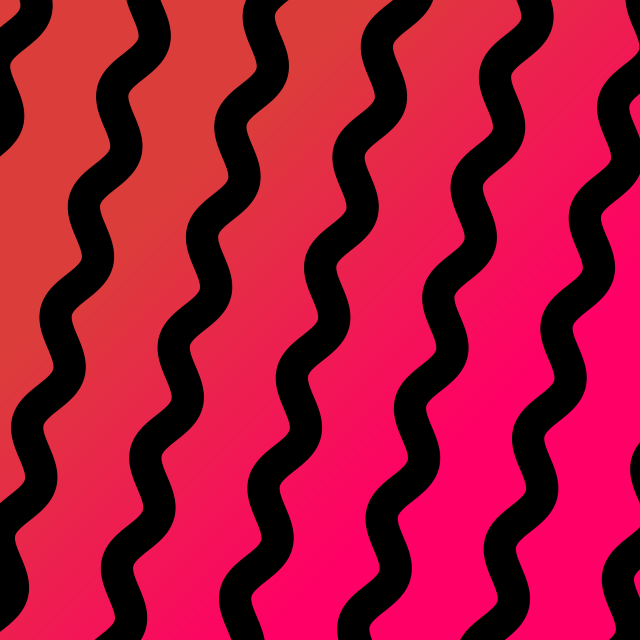
A three.js fragment shader for this pattern:

```glsl
// Black wavy stripes, tilted, over a diagonal gradient from brick red to hot pink.
varying vec2 vUv;

const float SPACING = 0.1906;
const float WAVELENGTH = 0.178;

float waveOffset(float along) {
  return -0.0216 * sin(6.283185 * along / WAVELENGTH);
}

float segmentDistance(vec2 p, vec2 a, vec2 b) {
  vec2 ab = b - a;
  return length(p - a - ab * clamp(dot(p - a, ab) / dot(ab, ab), 0.0, 1.0));
}

// Distance to the nearby stretch of the wave, walked in short segments.
float waveDistance(vec2 p) {
  float nearest = 1.0;
  float along = p.y - 0.03;
  vec2 start = vec2(waveOffset(along), along);
  for (int i = 0; i < 24; i++) {
    along += 0.0025;
    vec2 end = vec2(waveOffset(along), along);
    nearest = min(nearest, segmentDistance(p, start, end));
    start = end;
  }
  return nearest;
}

void main() {
  // Gradient from top left to bottom right, flat at both ends.
  float blend = clamp((vUv.x + 1.0 - vUv.y - 0.56) / 0.85, 0.0, 1.0);
  vec3 background = mix(vec3(0.859, 0.243, 0.227), vec3(1.0, 0.0, 0.4), blend);

  // Stripe axes: x across the stripes, y along them.
  float tilt = 0.2515;
  vec2 offset = vUv - vec2(0.5113, 0.543);
  vec2 p = vec2(dot(offset, vec2(cos(tilt), -sin(tilt))),
                dot(offset, vec2(sin(tilt), cos(tilt))));
  p.x = (fract(p.x / SPACING + 0.5) - 0.5) * SPACING;

  // Black stroke of even width.
  float stroke = 1.0 - smoothstep(0.0242, 0.0262, waveDistance(p));
  gl_FragColor = vec4(mix(background, vec3(0.0), stroke), 1.0);
}
```
